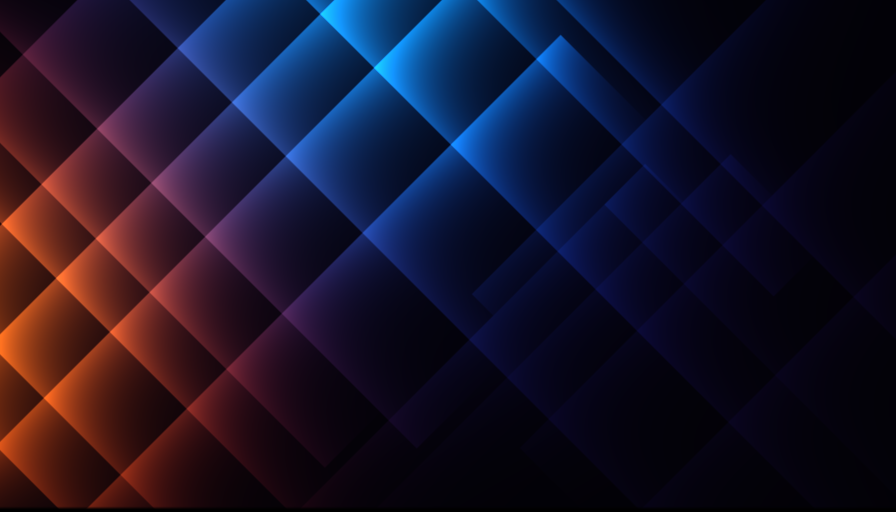
A Shadertoy shader for this background:

```glsl
// Overlapping translucent diamond panels lit by a warm lamp at the left and a
// blue lamp at the top. Two families of diagonal edges are painted in order;
// each starts a new panel whose glow decays rightward, tinted by the lamps.

// Each edge: position across the diagonal, start and end along it, strength.
const vec4 risingEdges[10] = vec4[10](
    vec4(0.151, -9, 9, 0.9), vec4(0.441, -9, 9, 1), vec4(0.653, -9, 9, 1),
    vec4(0.863, -9, 9, 1), vec4(1.163, -9, 1.027, 1), vec4(1.496, 0.347, 9, 0.5),
    vec4(1.580, -9, 0.94, 0.6), vec4(1.728, -9, 1.126, 0.5), vec4(1.890, 0.14, 9, 0.55),
    vec4(2.247, -9, 9, 0.7));

const vec4 fallingEdges[10] = vec4[10](
    vec4(-0.879, -9, 9, 1), vec4(-0.692, -9, 9, 1), vec4(-0.434, -9, 9, 1),
    vec4(-0.279, -9, 1.548, 1), vec4(-0.062, -9, 1.69, 1), vec4(0.253, -9, 9, 1),
    vec4(0.598, -9, 9, 1), vec4(0.781, 1.58, 9, 0.6), vec4(0.932, -9, 2.09, 0.8),
    vec4(1.087, -9, 9, 0.9));

// Replaces the glow beneath with the glow of the panel begun by this edge.
float paintEdge(float glow, vec4 edge, float across, float along, float reach, float blur) {
    float offset = across - edge.x;
    float cover = smoothstep(-blur, blur, offset)
                * smoothstep(-blur, blur, along - edge.y)
                * smoothstep(-blur, blur, edge.z - along);
    return mix(glow, edge.w * exp(-max(offset, 0.0) / reach), cover);
}

// Gaussian lamp with a separate radius for each colour channel.
vec3 lamp(vec2 p, vec2 centre, vec3 colour, vec3 radius) {
    vec2 q = p - centre;
    return colour * exp(-dot(q, q) / (radius * radius));
}

void mainImage(out vec4 fragColor, in vec2 fragCoord) {
    vec2 p = fragCoord / iResolution.y;
    float blur = 1.5 / iResolution.y;

    // Diagonal coordinates measured from the upper left corner
    float rising = p.x + 1.0 - p.y;
    float falling = p.x - 1.0 + p.y;

    // Panel glow
    float riseGlow = 0.0, fallGlow = 0.0;
    for (int i = 0; i < 10; i++) {
        riseGlow = paintEdge(riseGlow, risingEdges[i], rising, falling, 0.12, blur);
        fallGlow = paintEdge(fallGlow, fallingEdges[i], falling, rising, 0.085, blur);
    }
    float glow = 0.03 + 0.58 * riseGlow + 0.47 * fallGlow;

    // Lamps: orange, blue and a faint violet
    vec3 light = lamp(p, vec2(0.0, 0.384), vec3(1.15, 0.52, 0.09), vec3(0.48, 0.38, 0.5))
               + lamp(p, vec2(0.776, 1.0), vec3(0.05, 0.88, 1.35), vec3(0.5, 0.43, 0.53))
               + lamp(p, vec2(1.37, 0.5), vec3(0.045, 0.02, 0.13), vec3(0.6));

    // Green fades first, so dim parts turn deep blue or red-brown
    vec3 colour = vec3(0.008, 0.005, 0.022) + light * pow(vec3(glow), vec3(1.0, 1.15, 1.0));

    // Dark rim along the bottom
    colour *= smoothstep(0.004, 0.012, p.y);
    fragColor = vec4(min(colour, 1.0), 1.0);
}
```
